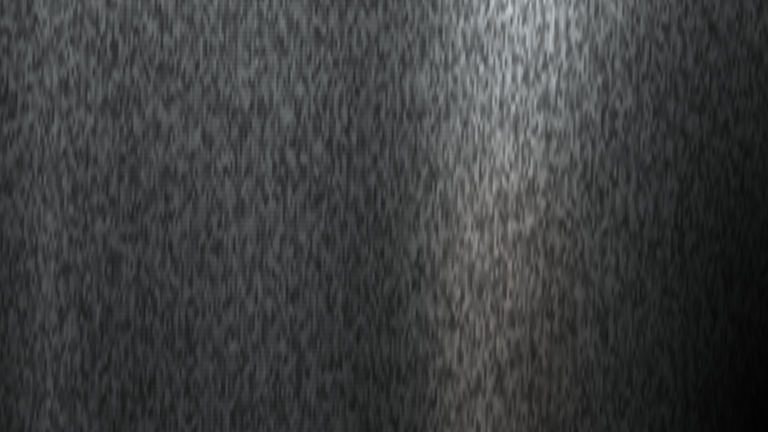
A WebGL 1 fragment shader for this texture:

```glsl
precision highp float;
// Dark brushed metal with short vertical grain and a soft light band right of centre.

uniform vec2 u_resolution;

const float BASE_BOTTOM = 0.178;
const float BASE_TOP = 0.325;
const float SHEEN_BOTTOM = 0.095;
const float SHEEN_TOP = 0.225;
const vec2 GRAIN_FINE = vec2(330.0, 44.0);    // cells across and up the canvas
const vec2 GRAIN_COARSE = vec2(170.0, 26.0);
const float GRAIN_CONTRAST = 0.95;
const float GRAIN_LEAN = 0.012;
const float WEAVE_ROWS = 96.0;
const float WEAVE_CONTRAST = 0.025;
const vec3 COOL_TINT = vec3(0.975, 1.005, 1.015);
const vec3 WARM_TINT = vec3(1.025, 1.0, 0.975);

float hash(vec2 p) {
  return fract(sin(dot(p, vec2(127.1, 311.7))) * 43758.5453);
}

float bell(float x, float centre, float width) {
  float d = (x - centre) / width;
  return exp(-d * d);
}

// One column of grain, shifted by a random amount so strokes do not line up.
float strokeColumn(float column, float y) {
  float shifted = y + 7.0 * hash(vec2(column, 3.7));
  float row = floor(shifted);
  float t = smoothstep(0.0, 1.0, fract(shifted));
  return mix(hash(vec2(column, row)), hash(vec2(column, row + 1.0)), t);
}

float strokes(vec2 p) {
  float column = floor(p.x);
  float t = smoothstep(0.0, 1.0, fract(p.x));
  return mix(strokeColumn(column, p.y), strokeColumn(column + 1.0, p.y), t);
}

// Broad lighting: vertical gradient, reflected bands and dark edges.
float lighting(vec2 uv) {
  float light = mix(BASE_BOTTOM, BASE_TOP, pow(uv.y, 1.25));

  float centre = mix(0.618, 0.685, uv.y * uv.y);
  float width = mix(0.055, 0.11, uv.y);
  light += mix(SHEEN_BOTTOM, SHEEN_TOP, uv.y) * bell(uv.x, centre, width);
  light += 0.05 * uv.y * bell(uv.x, 0.76, 0.13);

  light += 0.035 * bell(uv.x, 0.065, 0.022) * (1.0 - 0.6 * uv.y);
  light += 0.022 * bell(uv.x, 0.34, 0.08);
  light -= 0.03 * bell(uv.x, 0.49, 0.065);
  light -= 0.015 * bell(uv.x, 0.17, 0.05);

  float rightFall = smoothstep(0.68, 1.03, uv.x);
  light *= 1.0 - rightFall * mix(0.97, 0.48, uv.y);
  light *= mix(0.82, 1.0, smoothstep(0.0, 0.06, uv.x));
  return light;
}

void main() {
  vec2 uv = gl_FragCoord.xy / u_resolution;

  // Grain in two sizes along a slightly leaning direction
  vec2 grainUv = vec2(uv.x - GRAIN_LEAN * uv.y, uv.y);
  float fine = strokes(grainUv * GRAIN_FINE);
  float coarse = strokes(grainUv * GRAIN_COARSE + 41.0);
  float grain = 0.7 * fine + 0.3 * coarse - 0.5;

  // Faint horizontal weave, strongest left of centre
  float weave = sin(6.2832 * WEAVE_ROWS * uv.y) * bell(uv.x, 0.35, 0.25);

  float value = lighting(uv);
  value *= 1.0 + GRAIN_CONTRAST * grain + WEAVE_CONTRAST * weave;

  // Warm light low in the bright band, cool steel elsewhere
  float warmth = bell(uv.x, 0.66, 0.11) * (1.0 - smoothstep(0.35, 0.85, uv.y));
  vec3 color = value * mix(COOL_TINT, WARM_TINT, warmth);

  gl_FragColor = vec4(clamp(color, 0.0, 1.0), 1.0);
}
```
